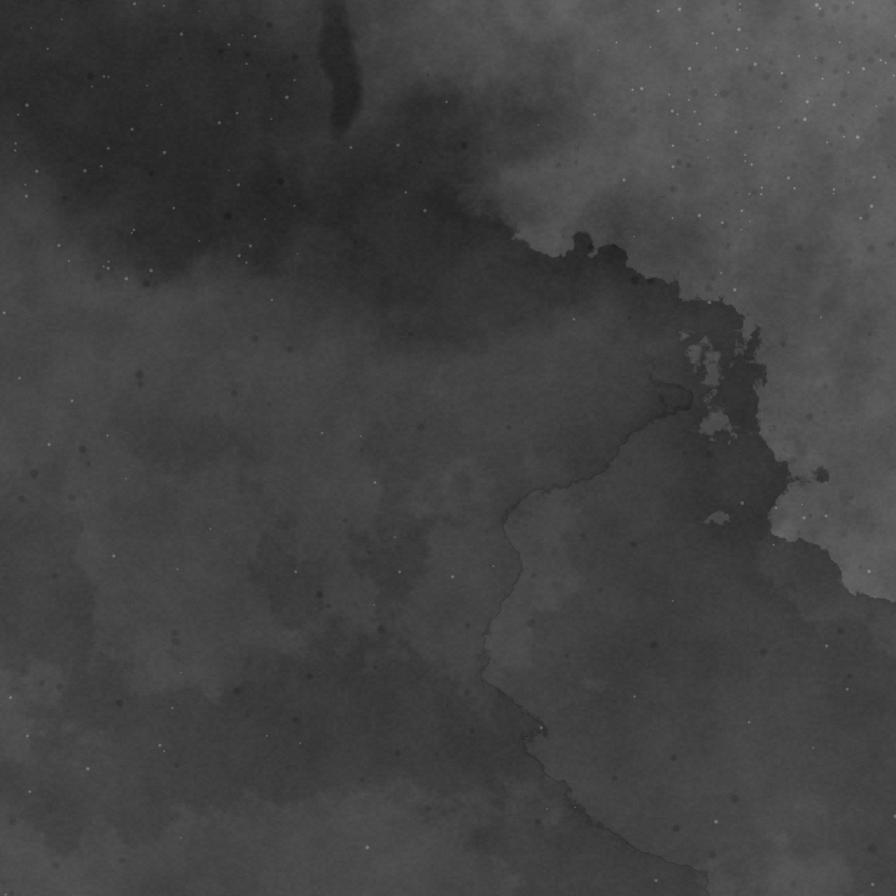
A WebGL 2 fragment shader for this texture:

```glsl
#version 300 es
precision highp float;
// Dark, water-stained paper: cloudy greys, soft ink pools and ragged stains.
// Layered noise gives the clouds, summed sines steer the tide lines, and
// cellular points scatter the pale specks and dark pits.
uniform vec2 u_resolution;
out vec4 outColor;

float hash(vec2 p) {
  vec3 q = fract(vec3(p.xyx) * 0.1031);
  q += dot(q, q.yzx + 33.33);
  return fract((q.x + q.y) * q.z);
}

float valueNoise(vec2 p) {
  vec2 cell = floor(p), f = fract(p);
  f = f * f * (3.0 - 2.0 * f);
  float low = mix(hash(cell), hash(cell + vec2(1, 0)), f.x);
  float high = mix(hash(cell + vec2(0, 1)), hash(cell + vec2(1, 1)), f.x);
  return mix(low, high, f.y);
}

// Layered noise centred on zero, each octave turned and doubled.
float clouds(vec2 p, float gain) {
  float sum = 0.0, amplitude = 0.5;
  for (int i = 0; i < 7; i++) {
    sum += amplitude * (valueNoise(p) - 0.5);
    p = mat2(1.6, 1.2, -1.2, 1.6) * p + 17.3;
    amplitude *= gain;
  }
  return sum;
}

// Cellular dots: each cell holds one point, kept with the given chance.
float specks(vec2 p, float radius, float chance, float blur) {
  vec2 cell = floor(p);
  float cover = 0.0;
  for (int y = -1; y <= 1; y++) {
    for (int x = -1; x <= 1; x++) {
      vec2 id = cell + vec2(x, y);
      vec2 point = id + vec2(hash(id + 3.7), hash(id + 41.2));
      float size = radius * (0.5 + hash(id + 73.1));
      float dot1 = 1.0 - smoothstep(size - blur, size + blur, length(p - point));
      cover = max(cover, dot1 * step(hash(id + 19.4), chance));
    }
  }
  return cover;
}

float pool(vec2 p, vec2 center, vec2 radius) {
  return 1.0 - smoothstep(0.45, 1.3, length((p - center) / radius));
}

// Horizontal position of the pale area's border at height y.
float outerBorder(float y) {
  float wave = 0.015 * sin(y * 31.0) + 0.01 * sin(y * 67.0 + 1.0);
  return 0.81 - 0.28 * smoothstep(0.62, 0.82, y)
       + 0.26 * (1.0 - smoothstep(0.25, 0.42, y)) + wave;
}

// Horizontal position of the thin inner tide line at height y.
float innerBorder(float y) {
  float wave = 0.022 * sin(y * 34.0 - 4.5) + 0.01 * sin(y * 71.0);
  return 0.59 + 0.16 * smoothstep(0.40, 0.60, y)
       + 0.17 * (1.0 - smoothstep(0.02, 0.2, y)) + wave;
}

void main() {
  vec2 p = gl_FragCoord.xy / u_resolution.y;
  float pixel = 1.0 / u_resolution.y;

  // Broad clouds and crisp-edged mottling
  float broad = clouds(p * 3.2 + 5.0, 0.55);
  float ragged = clouds(p * 8.0 + 31.0, 0.58);
  float fine = clouds(p * 22.0 + 9.0, 0.65);
  float patches = smoothstep(-0.03, 0.07, clouds(p * 5.5 + 63.0, 0.62));
  float tone = 0.263 + 0.11 * broad + 0.045 * ragged + 0.035 * fine;
  float lower = 1.0 - smoothstep(0.35, 0.65, p.y);
  tone += (0.012 + 0.02 * lower) * (patches - 0.45);

  // Pale dry area, with a dark ragged rim on its wet side
  float outer = p.x - outerBorder(p.y) + 0.26 * ragged;
  float softness = mix(0.005, 0.13, smoothstep(0.72, 0.86, p.y));
  float pale = smoothstep(-softness, softness, outer);
  float sharpPart = smoothstep(0.2, 0.36, p.y) * (1.0 - smoothstep(0.74, 0.84, p.y));
  float rim = exp(-abs(outer) / 0.09) * (1.0 - pale);
  tone += pale * (0.062 + 0.05 * fine + 0.03 * smoothstep(0.6, 1.0, p.y));
  tone -= rim * (0.018 + 0.028 * sharpPart);

  // Inner tide line: thin dark edge and a faint shade to its left
  float inner = p.x - innerBorder(p.y) + 0.2 * ragged;
  float lineSpan = 1.0 - smoothstep(0.54, 0.66, p.y);
  float wetSide = 1.0 - smoothstep(-0.003, 0.003, inner);
  float lineWidth = max(0.0035, pixel);
  tone -= lineSpan * 0.035 * exp(-inner * inner / (lineWidth * lineWidth));
  tone -= lineSpan * wetSide * 0.028 * exp(-abs(inner) / 0.06);

  // Soft pools of ink
  vec2 w = p + vec2(broad, ragged) * 0.16;
  float ink = pool(w, vec2(0.11, 0.91), vec2(0.27, 0.16));
  ink = max(ink, pool(w, vec2(0.22, 0.79), vec2(0.15, 0.09)));
  ink = max(ink, 0.85 * pool(w, vec2(0.44, 0.77), vec2(0.18, 0.14)));
  ink = max(ink, 0.7 * pool(w, vec2(0.60, 0.70), vec2(0.18, 0.07)));
  ink = max(ink, pool(w, vec2(0.36, 0.94), vec2(0.022, 0.08)));
  tone -= ink * (0.088 + 0.05 * ragged);

  // Paper grain, dark pits and pale specks
  tone += 0.022 * (valueNoise(p * vec2(230.0, 290.0)) - 0.5);
  tone += 0.014 * (hash(floor(p * 512.0)) - 0.5);
  float pitChance = 0.02 + 0.13 * pale * smoothstep(-0.1, 0.15, broad + fine);
  tone -= 0.04 * specks(p * 75.0, 0.24, pitChance, max(0.15, 75.0 * pixel));
  float corner = smoothstep(0.55, 1.0, p.y) * smoothstep(0.55, 0.9, p.x);
  float speckChance = 0.003 + 0.05 * corner + 0.02 * ink * step(p.x, 0.34);
  tone += 0.17 * specks(p * 150.0, 0.2, speckChance, max(0.15, 100.0 * pixel));

  outColor = vec4(vec3(clamp(tone, 0.12, 0.62)), 1.0);
}
```
